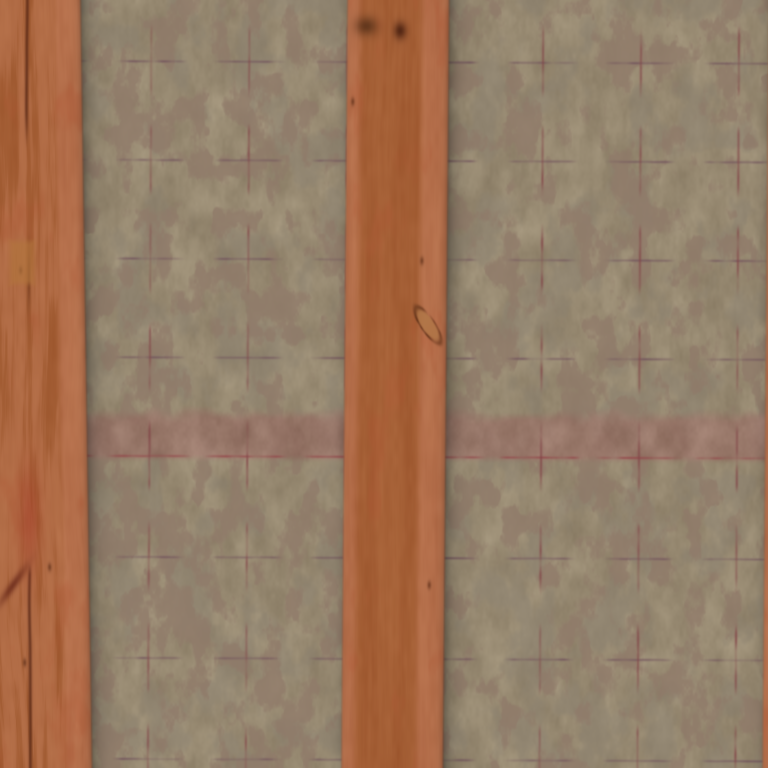
A Shadertoy shader for this texture:

```glsl
// Timber studs standing in front of mottled building paper. The paper carries
// a regular grid of thin printed crosses and one pink band; the studs are
// grained noise with pale bevels, knots, a drying crack and soft shadows.

float hash(vec2 p) {
    vec3 q = fract(p.xyx * 0.1031);
    q += dot(q, q.yzx + 33.33);
    return fract((q.x + q.y) * q.z);
}

float noise(vec2 p) {
    vec2 i = floor(p), f = fract(p);
    f = f * f * (3.0 - 2.0 * f);
    return mix(mix(hash(i), hash(i + vec2(1, 0)), f.x),
               mix(hash(i + vec2(0, 1)), hash(i + vec2(1, 1)), f.x), f.y);
}

float fbm(vec2 p) {
    float sum = 0.0, amp = 0.53;
    for (int i = 0; i < 4; i++) {
        sum += amp * noise(p);
        p = p * 2.03 + 17.3;
        amp *= 0.5;
    }
    return sum;
}

// Soft inked line that fades out towards both ends
float inkLine(float across, float along, float halfLength) {
    float width = 0.0016 + 0.3 / iResolution.y;
    return exp(-across * across / (width * width))
         * (1.0 - smoothstep(halfLength - 0.014, halfLength + 0.003, abs(along)));
}

// Soft elliptical blot
float blot(vec2 p, vec2 centre, vec2 radius) {
    vec2 d = (p - centre) / radius;
    return exp(-dot(d, d));
}

vec3 paper(vec2 p) {
    float mottle = fbm(p * vec2(44, 30)) - 0.5;
    float fibre = noise(p * vec2(230, 80)) - 0.5;
    vec3 col = vec3(0.594, 0.540, 0.445) + mottle * vec3(0.13, 0.13, 0.12) + fibre * 0.018;
    // Greyish and warm mauve stains
    col = mix(col, vec3(0.54, 0.50, 0.435), 0.5 * smoothstep(0.45, 0.7, fbm(p * vec2(30, 22) + 40.0)));
    col = mix(col, vec3(0.56, 0.475, 0.41), 0.75 * smoothstep(0.48, 0.66, fbm(p * vec2(42, 28) + 90.0)));

    // Pale pink band with soft, ragged edges
    float tilt = p.y + 0.004 * p.x;
    float ragged = tilt + 0.010 * (noise(p * 45.0) - 0.5);
    float band = smoothstep(0.398, 0.411, tilt) * (1.0 - smoothstep(0.452, 0.472, ragged));
    col = mix(col, vec3(0.60, 0.46, 0.41) + 0.16 * mottle, 0.85 * band);

    // Printed crosses, slightly skewed, wider spaced below the band
    vec2 pitch = vec2(0.1275, tilt < 0.407 ? 0.1315 : 0.1285);
    vec2 grid = vec2(p.x - 0.1925 - 0.005 * p.y, tilt - 0.407);
    vec2 cell = (fract(grid / pitch + 0.5) - 0.5) * pitch;
    float ink = 0.12 + 0.55 * noise(p * vec2(75, 60));
    float pinkRow = blot(vec2(0, grid.y), vec2(0), vec2(0.02));
    float across = inkLine(cell.y, cell.x, mix(0.046, 0.056, pinkRow));
    col = mix(col, mix(vec3(0.44, 0.32, 0.36), vec3(0.58, 0.26, 0.28), pinkRow), ink * across);
    return mix(col, vec3(0.51, 0.27, 0.28), ink * inkLine(cell.x, cell.y - 0.001, 0.047));
}

// Stud between x = l and x = r, laid over the back colour with its shadow
vec3 stud(vec3 back, vec2 p, float l, float r, float pale) {
    back *= 1.0 - 0.34 * exp(-abs(p.x - r) / 0.010) - 0.14 * exp(-abs(p.x - l) / 0.006);
    float wobble = 0.012 * noise(vec2(p.x * 9.0, p.y * 5.0));
    float grain = fbm(vec2((p.x + wobble) * 110.0, p.y * 6.0)) - 0.5;
    float bevel = max(1.0 - smoothstep(0.010, 0.024, p.x - l),
                      1.0 - smoothstep(0.029, 0.041, r - p.x));
    float tone = max(bevel, pale * smoothstep(0.35, 0.6, grain + 0.5));
    vec3 col = mix(vec3(0.642, 0.371, 0.208), vec3(0.71, 0.437, 0.295), tone);
    col += grain * vec3(0.06, 0.07, 0.06) + (noise(p * vec2(160, 50)) - 0.5) * 0.02;
    col = mix(col, vec3(0.68, 0.33, 0.20), 0.3 * smoothstep(0.55, 0.8, fbm(p * vec2(35, 14) + 5.0)));

    // Sparse dark specks, one candidate per cell
    vec2 cells = p * vec2(19, 10), id = floor(cells);
    vec2 spot = 0.3 + 0.4 * vec2(hash(id + 3.0), hash(id + 8.0));
    float speck = blot(fract(cells), spot, vec2(0.05, 0.055)) * step(0.91, hash(id));
    col = mix(col, vec3(0.38, 0.19, 0.10), 0.65 * speck);

    // Rubbed dark edges
    col *= 1.0 - 0.25 * exp(-max(r - p.x, 0.0) / 0.004) - 0.08 * exp(-max(p.x - l, 0.0) / 0.003);
    float aa = 0.7 / iResolution.y + 0.0016;
    float mask = smoothstep(l - aa, l + aa, p.x) * (1.0 - smoothstep(r - aa, r + aa, p.x));
    return mix(back, col, mask);
}

void mainImage(out vec4 fragColor, in vec2 fragCoord) {
    vec2 p = fragCoord / iResolution.xy;
    vec3 col = paper(p);

    // Three studs, each leaning a little
    col = stud(col, p + vec2(0.015 * p.y, 0), -0.06, 0.120, 0.65);
    col = stud(col, p - vec2(0.008 * p.y, 0), 0.4445, 0.577, 0.0);
    col = stud(col, p - vec2(0.008 * p.y, 0), 0.993, 1.13, 0.0);

    // Left stud: broken crack, pale patch, red stain and branch knot
    float crackX = 0.038 - 0.003 * p.y + 0.004 * (noise(vec2(p.y * 14.0, 2.0)) - 0.5);
    float open = 1.0 - smoothstep(0.25, 0.27, p.y) * (1.0 - smoothstep(0.80, 0.86, p.y));
    open = max(open, 0.6 * blot(vec2(0, p.y), vec2(0, 0.64), vec2(0.04)));
    col = mix(col, vec3(0.35, 0.16, 0.09), 0.7 * open * blot(vec2(p.x, 0), vec2(crackX, 0), vec2(0.0024)));
    vec2 patchOffset = abs(p - vec2(0.029, 0.658)) - vec2(0.014, 0.026);
    float patchMask = 1.0 - smoothstep(-0.004, 0.008, max(patchOffset.x, patchOffset.y));
    col = mix(col, vec3(0.70, 0.46, 0.24), 0.65 * patchMask);
    col = mix(col, vec3(0.64, 0.23, 0.15), 0.5 * blot(p, vec2(0.038, 0.325), vec2(0.014, 0.065)));
    vec2 branch = p - vec2(0.017, 0.238);
    col = mix(col, vec3(0.38, 0.13, 0.08), 0.7 * blot(branch - vec2(0, 1.3 * branch.x), vec2(0), vec2(0.018, 0.009)));

    // Centre stud: twin knots near the top and a pale slanted scar
    col = mix(col, vec3(0.33, 0.18, 0.09), 0.8 * blot(p, vec2(0.477, 0.966), vec2(0.014, 0.012)));
    col = mix(col, vec3(0.28, 0.12, 0.06), 0.85 * blot(p, vec2(0.521, 0.960), vec2(0.008, 0.011)));
    vec2 scar = mat2(0.83, -0.56, 0.56, 0.83) * (p - vec2(0.557, 0.577));
    float rim = length(scar / vec2(0.009, 0.027));
    col = mix(col, vec3(0.69, 0.47, 0.28), 0.75 * (1.0 - smoothstep(0.7, 1.1, rim)));
    float rimInk = noise(p * 120.0) * exp(-pow((rim - 1.0) / 0.18, 2.0));
    col = mix(col, vec3(0.38, 0.20, 0.10), 0.8 * rimInk);

    fragColor = vec4(col, 1.0);
}
```
